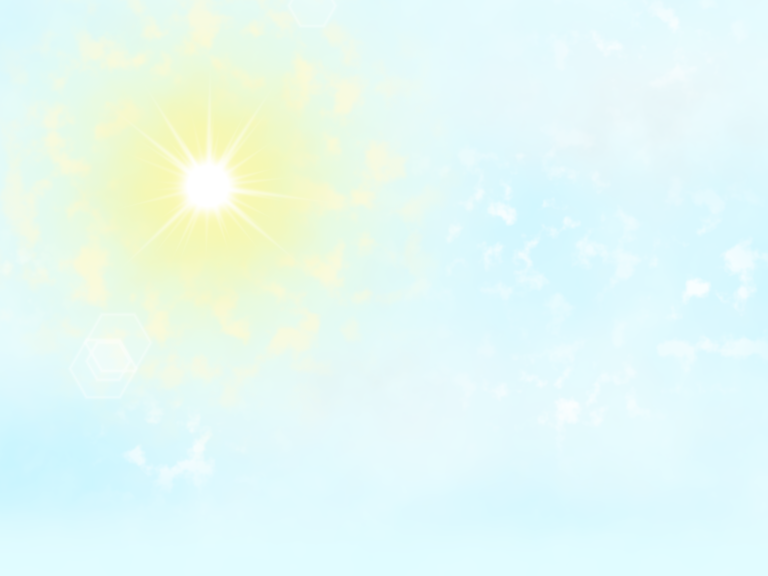
Reproduce this background procedurally as a Shadertoy shader.

```glsl
// A pale, hazy sky with a yellow sun at the upper left, thin rays and faint lens hexagons.
// Layered gradient noise forms the clouds; Gaussian spots place tints and bright puffs;
// rays and hexagons come from distance functions added over the haze.

const vec2 SUN = vec2(0.361, 0.677);
const vec3 SKY_PALE = vec3(0.905, 0.985, 0.995);
const vec3 SKY_CYAN = vec3(0.785, 0.960, 0.998);
const vec3 MIST = vec3(0.945, 0.980, 0.985);
const vec3 SHADE = vec3(0.875, 0.945, 0.955);
const vec3 GREEN_HAZE = vec3(0.900, 0.985, 0.910);
const vec3 CREAM = vec3(1.000, 0.980, 0.870);
const vec3 SUN_YELLOW = vec3(0.985, 0.965, 0.580);
const vec3 WHITE = vec3(1.0);

float hash(vec2 p) {
    vec3 q = fract(p.xyx * 0.1031);
    q += dot(q, q.yzx + 33.33);
    return fract((q.x + q.y) * q.z);
}

vec2 gradientAt(vec2 cell) {
    float angle = 6.2832 * hash(cell);
    return vec2(cos(angle), sin(angle));
}

float gradientNoise(vec2 p) {
    vec2 i = floor(p), f = fract(p);
    vec2 u = f * f * f * (f * (f * 6.0 - 15.0) + 10.0);
    vec2 e = vec2(1.0, 0.0);
    float low = mix(dot(gradientAt(i), f), dot(gradientAt(i + e), f - e), u.x);
    float high = mix(dot(gradientAt(i + e.yx), f - e.yx),
                     dot(gradientAt(i + e.xx), f - e.xx), u.x);
    return mix(low, high, u.y);
}

float fbm(vec2 p) {
    float sum = 0.0, weight = 0.6;
    for (int i = 0; i < 4; i++) {
        sum += weight * gradientNoise(p);
        p = p * 2.03 + 17.0;
        weight *= 0.5;
    }
    return sum;
}

// Soft elliptical weight, one at its centre
float spot(vec2 p, vec2 center, vec2 size) {
    vec2 d = (p - center) / size;
    return exp(-dot(d, d));
}

// Thin ray tapering along its length
float ray(vec2 d, float angle, float len, float width) {
    vec2 axis = vec2(cos(angle), sin(angle));
    float along = dot(d, axis);
    float across = abs(d.x * axis.y - d.y * axis.x);
    float taper = 1.0 - smoothstep(0.03, len, along);
    float w = width * (0.35 + taper);
    return step(0.0, along) * taper * exp(-across * across / (w * w));
}

// Signed distance to a hexagon with level top and bottom edges
float hexagon(vec2 p, float radius) {
    p = abs(p);
    return max(p.y, p.x * 0.866 + p.y * 0.5) - radius * 0.866;
}

// Faint filled hexagon with a brighter rim
float flare(vec2 p, vec2 center, float radius, float pixel) {
    float d = hexagon(p - center, radius);
    float fill = 1.0 - smoothstep(-pixel, pixel, d);
    return 0.12 * fill + 0.3 * exp(-pow(d / 0.0028, 2.0));
}

vec3 skyColor(vec2 p) {
    float broad = fbm(p * 4.0 + 3.0);
    float medium = fbm(p * 10.0 + 41.0);
    float cyan = 0.75 * spot(p, vec2(0.02, 0.20), vec2(0.42, 0.13))
               + 0.50 * spot(p, vec2(0.91, 0.10), vec2(0.22, 0.07))
               + 0.45 * spot(p, vec2(0.94, 0.58), vec2(0.22, 0.22))
               + 0.40 * spot(p, vec2(1.30, 0.52), vec2(0.15, 0.25))
               + 0.35 * spot(p, vec2(0.00, 0.95), vec2(0.20, 0.12));
    vec3 color = mix(SKY_PALE, SKY_CYAN, clamp(cyan + 0.12 + 0.55 * broad + 0.4 * medium, 0.0, 1.0));
    float mist = 0.65 * spot(p, vec2(1.08, 0.82), vec2(0.36, 0.13))
               + 0.50 * spot(p, vec2(0.72, 0.30), vec2(0.36, 0.12));
    color = mix(color, MIST, clamp(mist + 0.6 * medium, 0.0, 0.85));
    float shade = spot(p, vec2(1.13, 0.77), vec2(0.24, 0.09))
                + spot(p, vec2(0.66, 0.33), vec2(0.12, 0.06));
    color = mix(color, SHADE, clamp(shade * (0.25 + 1.2 * medium), 0.0, 0.5));
    return mix(color, vec3(0.88, 0.99, 1.0), 0.8 * (1.0 - smoothstep(0.02, 0.13, p.y)));
}

// Small white cloud tufts gathered on the right and at the lower left
float puffs(vec2 p) {
    float area = spot(p, vec2(0.91, 0.61), vec2(0.20, 0.15))
               + spot(p, vec2(1.24, 0.49), vec2(0.12, 0.15))
               + spot(p, vec2(0.97, 0.31), vec2(0.16, 0.08))
               + spot(p, vec2(1.12, 0.93), vec2(0.16, 0.08))
               + spot(p, vec2(0.30, 0.23), vec2(0.13, 0.08))
               + 0.8 * spot(p, vec2(0.03, 0.52), vec2(0.10, 0.08));
    return min(area, 1.0) * smoothstep(0.02, 0.34, fbm(p * 19.0 + 8.0));
}

// Evenly spread rays with hashed angle, reach and strength
float sunRays(vec2 d) {
    float light = 0.0;
    for (int i = 0; i < 26; i++) {
        float n = float(i);
        float angle = 6.2832 * (n + 0.8 * hash(vec2(n, 4.0))) / 26.0;
        float reach = mix(0.10, 0.19, hash(vec2(n, 9.0)));
        light += mix(0.15, 0.40, hash(vec2(n, 2.0))) * ray(d, angle, reach, 0.0028);
    }
    float longAngles[7] = float[7](0.99, 1.55, 2.13, 2.46, 3.90, 5.58, 6.15);
    for (int i = 0; i < 7; i++) light += 0.6 * ray(d, longAngles[i], 0.23, 0.0038);
    return min(light, 0.85);
}

void mainImage(out vec4 fragColor, in vec2 fragCoord) {
    vec2 p = fragCoord / iResolution.y;
    float pixel = 1.0 / iResolution.y;
    vec2 d = p - SUN;
    float r = length(d);
    float wobble = fbm(p * 13.0 + 60.0);
    vec3 color = mix(skyColor(p), WHITE, 0.8 * puffs(p));

    // Green, cream and yellow haze around the sun
    float haze = exp(-pow(r / 0.36, 4.0));
    color = mix(color, GREEN_HAZE, haze * clamp(0.68 + 0.5 * wobble, 0.0, 1.0));
    float creamRing = exp(-pow((r - 0.25) / 0.13, 2.0));
    color = mix(color, CREAM, creamRing * smoothstep(-0.08, 0.30, fbm(p * 16.0 + 25.0)) * 0.75);
    float glow = exp(-pow(r * (1.0 + 0.35 * wobble) / 0.175, 2.0));
    color = mix(color, SUN_YELLOW, 0.92 * glow);

    // Rays, white core and lens hexagons
    color = mix(color, WHITE, sunRays(d));
    float core = exp(-pow(r / 0.046, 4.0)) + 0.35 * exp(-pow(r / 0.07, 2.0));
    color = mix(color, WHITE, min(core, 1.0));
    float lens = flare(p, vec2(0.205, 0.405), 0.057, pixel)
               + flare(p, vec2(0.179, 0.360), 0.058, pixel)
               + flare(p, vec2(0.188, 0.373), 0.038, pixel)
               + flare(p, vec2(0.542, 0.990), 0.041, pixel);
    color = mix(color, WHITE, min(lens, 0.6));
    fragColor = vec4(clamp(color, 0.0, 1.0), 1.0);
}
```
